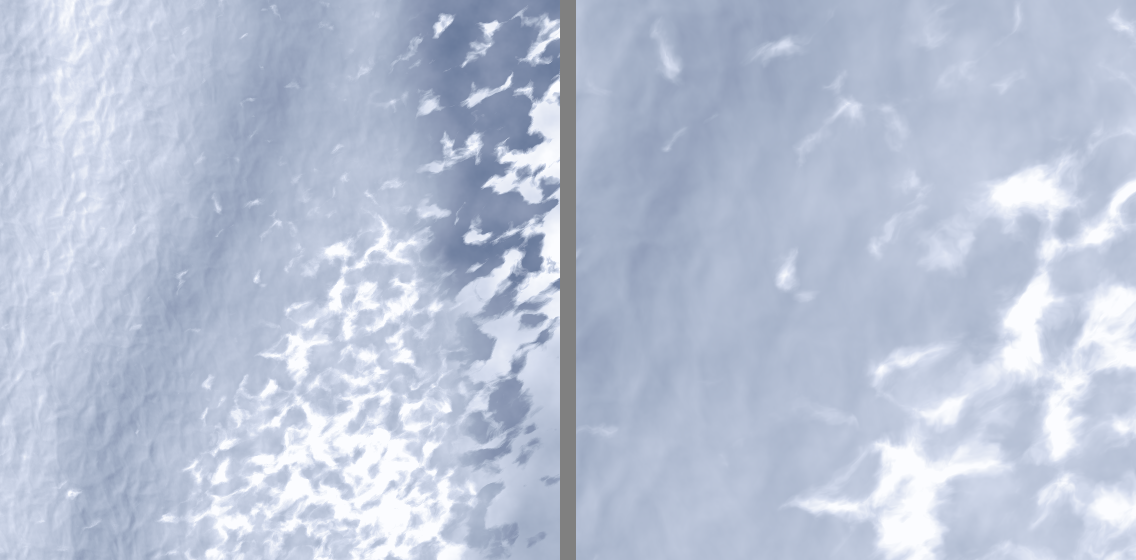
Left, the full canvas; right, a detail of the centre.
A Shadertoy shader for this texture:

```glsl
const vec3 SHADES[6] = vec3[6](
    vec3(0.40, 0.47, 0.60), vec3(0.54, 0.59, 0.70), vec3(0.64, 0.69, 0.78),
    vec3(0.73, 0.77, 0.85), vec3(0.83, 0.86, 0.93), vec3(0.985, 0.99, 1.0));
const float BILLOW_SCALE = 34.0;   // wrinkles of the smooth sheet
const float PUFF_SCALE = 29.0;     // bright broken cloud
const float PATCH_SCALE = 17.0;    // dark gaps on the right
const float STREAK_ANGLE = 0.62;
const float PUFF_STRETCH = 1.35;
const float PATCH_STRETCH = 1.75;
const float RELIEF = 0.30;
const vec2 LIGHT_STEP = vec2(-0.005, 0.004);
const float SHEET_TONE = 0.71;
const float VEIL_TONE = 0.55;

mat2 turn(float a) { return mat2(cos(a), -sin(a), sin(a), cos(a)); }

vec2 hash2(vec2 p) {
    vec3 q = fract(vec3(p.xyx) * vec3(0.1031, 0.1030, 0.0973));
    q += dot(q, q.yzx + 33.33);
    return fract((q.xx + q.yz) * q.zy);
}

float noise(vec2 p) {
    vec2 i = floor(p), f = fract(p);
    f = f * f * (3.0 - 2.0 * f);
    return mix(mix(hash2(i).x, hash2(i + vec2(1, 0)).x, f.x),
               mix(hash2(i + vec2(0, 1)).x, hash2(i + vec2(1, 1)).x, f.x), f.y);
}

float fbm(vec2 p) {
    float sum = 0.0, amp = 0.5;
    for (int i = 0; i < 5; i++) {
        sum += amp * noise(p);
        p = turn(0.6) * p * 2.03 + 17.3;
        amp *= 0.5;
    }
    return sum / 0.97;
}

// Distance to the nearest scattered cell centre
float cells(vec2 p) {
    vec2 i = floor(p), f = fract(p);
    float d = 2.0;
    for (int y = -1; y <= 1; y++)
        for (int x = -1; x <= 1; x++) {
            vec2 g = vec2(x, y);
            vec2 r = g + hash2(i + g) - f;
            d = min(d, dot(r, r));
        }
    return sqrt(d);
}

vec2 warp(vec2 p) { return vec2(fbm(p), fbm(p + 41.7)) - 0.5; }

// Slanted broken cloud: low inside the gaps, high on the veins between them
float veins(vec2 p, float scale, float stretch) {
    vec2 q = turn(STREAK_ANGLE) * p * vec2(1.0, stretch) * scale;
    q += 1.3 * warp(q * 0.7);
    return 0.50 * cells(q) + 0.95 * fbm(q * 1.2 + 9.0) - 0.22;
}

float billows(vec2 p) {
    vec2 q = p * vec2(1.15, 0.85) * BILLOW_SCALE;
    q += 1.3 * warp(q * 0.5);
    return cells(q) + 0.9 * fbm(q * 1.4);
}

// Smooth sheet with its bright ridge, dark band and wrinkled relief
float sheetTone(vec2 p) {
    float x = p.x + 0.10 * (fbm(p * vec2(6.0, 3.0)) - 0.5);
    float bandX = 0.19 + 0.31 * smoothstep(0.1, 0.95, p.y);
    float band = exp(-pow((x - bandX) / 0.10, 2.0));
    float ridge = exp(-pow((x - 0.14) / 0.07, 2.0)) * smoothstep(0.3, 1.0, p.y);
    float tone = mix(SHEET_TONE, VEIL_TONE, smoothstep(0.2, 0.5, x));
    tone += 0.13 * ridge - mix(0.30, 0.23, p.y) * band;
    tone -= 0.12 * smoothstep(0.08, 0.0, x) * p.y;
    float relief = billows(p + LIGHT_STEP) - billows(p);
    tone -= RELIEF * relief * mix(1.0, 0.35, smoothstep(0.2, 0.5, p.x));
    return tone + 0.20 * (fbm(p * vec2(26.0, 18.0)) - 0.5);
}

// Bright broken cloud laid over the tone beneath
float addPuffs(float tone, vec2 p) {
    float x = p.x + 0.14 * (fbm(p * 7.0) - 0.5);
    float left = 0.30 + 0.23 * smoothstep(0.0, 0.55, p.y);
    float right = 0.90 - 0.18 * p.y;
    float zone = smoothstep(left - 0.10, left + 0.08, x);
    zone *= 1.0 - smoothstep(right - 0.1, right + 0.1, x);
    zone *= 1.0 - smoothstep(0.50, 0.84, p.y);
    vec2 core = (p - vec2(0.68, 0.08)) / vec2(0.16, 0.25);
    float cover = mix(0.08, 0.47, zone) + 0.20 * exp(-dot(core, core));
    cover += 0.35 * zone * (fbm(p * 9.0 + 2.0) - 0.5);
    float n = veins(p, PUFF_SCALE, PUFF_STRETCH);
    float white = smoothstep(0.78 - cover, 1.26 - cover, n);
    float haze = 0.06 * zone + 0.3 * zone * (fbm(p * 30.0) - 0.5);
    return mix(tone + haze, 1.06, white);
}

// Dark slanted gaps in the bright cover on the right
float addGaps(float tone, vec2 p) {
    float x = p.x + 0.10 * (fbm(p * 9.0 + 5.0) - 0.5);
    float start = mix(0.77, 0.66, smoothstep(0.2, 0.9, p.y));
    float zone = smoothstep(start, start + 0.15, x);
    float shade = smoothstep(0.55, 0.0, p.y) * smoothstep(0.76, 1.0, x);
    float cover = mix(0.92, 0.38, shade) + 0.35 * (fbm(p * 14.0) - 0.5);
    float level = 0.36 + 0.42 * p.y - 1.7 * max(x - 0.85, 0.0);
    float n = veins(p + 3.1, PATCH_SCALE, PATCH_STRETCH);
    float gap = 1.0 - smoothstep(level - 0.09, level + 0.12, n);
    float gapTone = mix(0.24, 0.11, smoothstep(0.1, 0.5, p.y)) + 0.3 * (fbm(p * 16.0) - 0.5);
    return mix(tone, mix(cover, gapTone, gap), zone);
}

void mainImage(out vec4 fragColor, in vec2 fragCoord) {
    vec2 p = fragCoord / iResolution.xy;
    float tone = addGaps(addPuffs(sheetTone(p), p), p);
    vec3 color = SHADES[0];
    for (int i = 1; i < 6; i++)
        color = mix(color, SHADES[i], clamp(tone * 5.0 - float(i - 1), 0.0, 1.0));
    fragColor = vec4(color, 1.0);
}
```
